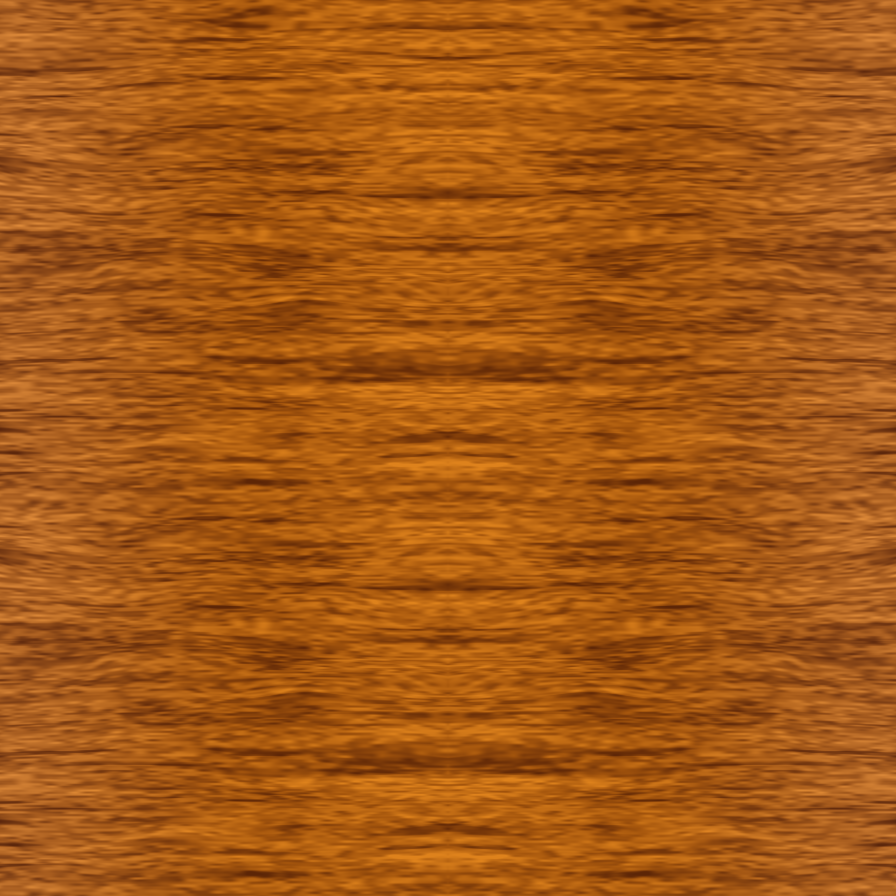
Give the GLSL for this texture, as a Shadertoy shader.

```glsl
// Polished oak veneer, mirrored about a vertical axis and repeated down the sheet.
// Rows of stretched noise make lines, pores and fibres; a slow warp bends them
// and soft dark figure gathers in bands. The top strip is cut from another leaf.

const float PERIOD = 0.4375;     // height of one repeat
const float TOP_STRIP = 0.135;   // height of the strip from the other leaf
const float WARP = 0.036;        // bending of the grain, in repeats
const float BROAD_AMOUNT = 0.17;
const float LINE_AMOUNT = 0.26;
const float PORE_AMOUNT = 0.36;
const float FIBRE_AMOUNT = 0.52;
const float GROOVE_AMOUNT = 0.24;
const float FIGURE_AMOUNT = 0.34;
const vec3 DARK  = vec3(0.36, 0.145, 0.025);
const vec3 AMBER = vec3(0.645, 0.335, 0.050);
const vec3 LIGHT = vec3(0.87, 0.51, 0.11);
const vec3 EDGE_TINT = vec3(0.005, 0.025, 0.080);

// Integer hash of a lattice point, 0 to 1
float hash(float x, float y, float seed) {
    uvec3 q = uvec3(ivec3(int(x) + 512, int(y) + 512, int(seed) + 7));
    uint h = q.x * 1597334673u ^ q.y * 3812015801u ^ q.z * 2798796415u;
    h = (h ^ (h >> 16)) * 2246822519u;
    h = (h ^ (h >> 13)) * 3266489917u;
    return float((h ^ (h >> 16)) & 65535u) / 65535.0;
}

// One row of 1D noise, slid sideways so that rows never line up
float rowNoise(float x, float row, float seed) {
    x += 13.0 * hash(0.0, row, seed + 50.0);
    float i = floor(x), f = x - i;
    return mix(hash(i, row, seed), hash(i + 1.0, row, seed), f * f * (3.0 - 2.0 * f));
}

// Grain noise, periodic in p.y; scale = cells across, rows per repeat
float grain(vec2 p, vec2 scale, float seed) {
    p *= scale;
    float row = floor(p.y), f = p.y - row;
    float a = rowNoise(p.x, mod(row, scale.y), seed);
    float b = rowNoise(p.x, mod(row + 1.0, scale.y), seed);
    float n = mix(a, b, f * f * (3.0 - 2.0 * f));
    float rowsPerPixel = scale.y / (PERIOD * iResolution.y);
    return mix(n, 0.5, smoothstep(0.8, 1.8, rowsPerPixel));
}

float bump(float x, float centre, float width) {
    float d = (x - centre) / width;
    return exp(-d * d);
}

// Brightness of the wood; p = distance from the axis, height in repeats
float woodTone(vec2 p, float seed) {
    float phase = fract(p.y);
    float figureBand = min(bump(phase, 0.10, 0.06) + bump(phase, 0.43, 0.15), 1.0);

    // Bend the grain, more strongly where the figure lies
    float bend = grain(p, vec2(5.0, 9.0), seed) - 0.5;
    bend += 0.35 * (grain(p, vec2(13.0, 22.0), seed + 1.0) - 0.5);
    vec2 q = p + vec2(0.0, WARP * bend * (0.8 + 0.5 * figureBand));

    float broad = grain(q, vec2(5.0, 17.0), seed + 2.0);
    float lines = grain(q, vec2(6.0, 52.0), seed + 3.0);
    float pores = grain(q, vec2(11.0, 92.0), seed + 4.0);
    float fibre = grain(q, vec2(70.0, 172.0), seed + 5.0);

    // Dark figure with a ragged border
    float blot = grain(q, vec2(11.0, 20.0), seed + 6.0);
    blot += 0.2 * (lines - 0.5) + 0.4 * (pores - 0.5);
    float figure = smoothstep(0.55, 0.90, blot) * figureBand;

    // Thin dark grooves, clearest on the straight grain
    float groove = smoothstep(0.36, 0.16, pores) * smoothstep(0.65, 0.35, lines);
    groove *= (1.0 - 0.5 * figureBand) * (0.6 + 0.8 * fibre);

    float tone = 0.565;
    tone += BROAD_AMOUNT * (broad - 0.5);
    tone += LINE_AMOUNT * (lines - 0.5) * (1.0 - 0.35 * figureBand);
    tone += PORE_AMOUNT * (pores - 0.5);
    tone += FIBRE_AMOUNT * (fibre - 0.5);
    return tone - FIGURE_AMOUNT * figure - GROOVE_AMOUNT * groove;
}

void mainImage(out vec4 fragColor, in vec2 fragCoord) {
    vec2 uv = fragCoord / iResolution.xy;
    float fromAxis = abs(uv.x - 0.5);
    float fromTop = 1.0 - uv.y;
    vec2 p = vec2(fromAxis, (fromTop - TOP_STRIP) / PERIOD);

    // Two leaves meet softly below the top strip
    float leaf = smoothstep(TOP_STRIP - 0.02, TOP_STRIP + 0.01, fromTop);
    float tone = mix(woodTone(p, 40.0), woodTone(p, 11.0), leaf);

    // Bright axis, deeper flanks, paler outer edges
    tone += 0.06 * bump(fromAxis, 0.0, 0.12) - 0.04 * bump(fromAxis, 0.28, 0.12);
    tone = clamp(tone, 0.0, 1.0);

    vec3 color = mix(DARK, AMBER, min(tone * 2.0, 1.0));
    color = mix(color, LIGHT, max(tone * 2.0 - 1.0, 0.0));
    color += EDGE_TINT * smoothstep(0.2, 0.5, fromAxis) * (0.3 + 1.2 * tone);
    fragColor = vec4(color, 1.0);
}
```
